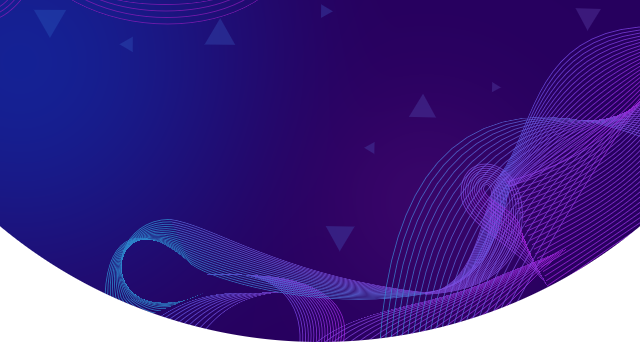
Give the GLSL for this background, as a WebGL 1 fragment shader.

```glsl
precision highp float;
// Deep blue and violet backdrop with a curved lower edge, faint triangles and
// flowing ribbons of fine lines. Each ribbon spans two Bezier curves; inverting
// that surface cell by cell gives the nearest line. The canvas is 192 units wide.
uniform vec2 u_resolution;

const vec3 CYAN = vec3(.18, .58, .84);
const vec3 BLUE = vec3(.36, .39, .93);
const vec3 VIOLET = vec3(.52, .30, .90);
const vec3 MAGENTA = vec3(.68, .13, .90);

vec2 p;
float px;
vec3 color;

float cross2(vec2 a, vec2 b) { return a.x * b.y - a.y * b.x; }

vec2 bezier(vec2 a, vec2 b, vec2 c, vec2 d, float t) {
  float m = 1. - t;
  return m * m * (m * a + 3. * t * b) + t * t * (3. * m * c + t * d);
}

// Coverage (x) and position across the ribbon (y) at parameter u of a cell
vec2 strand(float u, vec2 q, vec2 along, vec2 across, vec2 twist, float n) {
  if (!(u >= 0. && u < 1.)) return vec2(0.);
  vec2 span = across + u * twist;
  float s = dot(q - u * along, span) / max(dot(span, span), 1e-6);
  float offset = abs(s - clamp(floor(s * n + .5), 0., n) / n);
  vec2 tangent = along + s * twist;
  float inside = abs(cross2(span, tangent)) / max(length(tangent), 1e-5);
  float dist = offset * (s < 0. || s > 1. ? length(span) : inside);
  return vec2(clamp(.5 + (.12 - dist) / px, 0., 1.), clamp(s, 0., 1.));
}

// Draws n + 1 lines blended from curve a to curve b
void ribbon(vec3 tintA, vec3 tintB, float n, vec2 a0, vec2 a1, vec2 a2, vec2 a3,
            vec2 b0, vec2 b1, vec2 b2, vec2 b3) {
  vec2 a = a0, b = b0;
  for (int i = 0; i < 18; i++) {
    float t = float(i + 1) / 18.;
    vec2 nextA = bezier(a0, a1, a2, a3, t), nextB = bezier(b0, b1, b2, b3, t);
    vec2 q = p - a, along = nextA - a, across = b - a, twist = nextB - b - along;
    // Solve k0 + k1 u + k2 u^2 = 0 for the position along the cell
    float k0 = cross2(q, across);
    float k1 = cross2(q, twist) - cross2(along, across);
    float k2 = -cross2(along, twist);
    float disc = k1 * k1 - 4. * k0 * k2;
    if (disc >= 0.) {
      float h = -.5 * (k1 + (k1 < 0. ? -1. : 1.) * sqrt(disc));
      if (abs(k2) < 1e-6) k2 = 1e-6;
      if (abs(h) < 1e-6) h = 1e-6;
      vec2 first = strand(h / k2, q, along, across, twist, n);
      vec2 second = strand(k0 / h, q, along, across, twist, n);
      color = mix(color, mix(tintA, tintB, .5 * (t + first.y)), .8 * first.x);
      color = mix(color, mix(tintA, tintB, .5 * (t + second.y)), .8 * second.x);
    }
    a = nextA;
    b = nextB;
  }
}

// Faint triangles: four along the top left, five climbing to the right
void triangles() {
  for (int k = 0; k < 9; k++) {
    float i = float(k), j = i - 4., wave = sin(1.6 * i - .5);
    vec2 center = k < 4 ? vec2(15. + 21.5 * i + 2. * i * i, 94.2 - 5.5 * wave)
                        : vec2(102. + 6.2 * j + 3.1 * j * j, 35. + 16.2 * j + 7.5 * wave);
    float radius = 4.2 + 1.4 * cos(3.1416 * i) - .15 * i;
    vec2 q = p - center;
    float angle = mod(atan(q.y, q.x + 1e-5) - .52 * (i + 1.), 2.0944) - 1.0472;
    float dist = length(q) * cos(angle) - .5 * radius;
    vec3 tint = mix(vec3(.16, .34, .74), vec3(.36, .26, .66), i / 8.);
    color = mix(color, tint, .38 * clamp(.5 - dist / px, 0., 1.));
  }
}

void main() {
  px = 192. / u_resolution.x;
  p = gl_FragCoord.xy * px;

  // Backdrop: blue glow at upper left, plum glow right of the middle
  float blueGlow = 1. - smoothstep(0., 115., length(p - vec2(6., 84.)));
  color = mix(vec3(.15, .0, .37), vec3(.08, .13, .58), blueGlow);
  vec2 plum = p - vec2(128., 42.);
  color = mix(color, vec3(.22, .02, .41), exp(-dot(plum, plum) / 1200.));
  triangles();

  // Arcs in the top left corner
  ribbon(MAGENTA * .8, MAGENTA * .8, 3., vec2(20., 103.5), vec2(37.5, 92.7), vec2(63.7, 92.7), vec2(78.7, 103.5),
    vec2(32., 103.5), vec2(42., 100.5), vec2(57., 100.5), vec2(67., 103.5));
  ribbon(MAGENTA * .8, MAGENTA * .8, 2., vec2(-1., 97.), vec2(2., 98.), vec2(5., 101.), vec2(7., 103.5),
    vec2(-1., 100.), vec2(.5, 101.), vec2(2., 102.), vec2(3., 103.5));

  // Lower sheets
  ribbon(BLUE, VIOLET, 9., vec2(42., 3.), vec2(50., 10.), vec2(60., 15.), vec2(72., 14.7),
    vec2(61., 3.), vec2(66., 9.), vec2(72., 14.), vec2(85., 15.));
  ribbon(BLUE, MAGENTA, 16., vec2(60., 20.), vec2(82., 23.), vec2(90.5, 13.), vec2(90., 0.),
    vec2(75., 20.), vec2(92., 20.), vec2(106., 13.), vec2(103., 0.));
  ribbon(VIOLET, MAGENTA, 18., vec2(95., 0.), vec2(110., 11.5), vec2(130., 10.), vec2(150., 20.),
    vec2(140., 0.), vec2(150., 8.), vec2(160., 20.), vec2(170., 28.));

  // Left wave, from its looped end to the pinch
  ribbon(CYAN, CYAN, 18., vec2(32., 2.7), vec2(31.5, 6.5), vec2(31.5, 10.), vec2(31.5, 14.),
    vec2(61., 14.7), vec2(56., 12.), vec2(51., 11.5), vec2(46., 12.));
  ribbon(CYAN, CYAN, 18., vec2(31.5, 14.), vec2(32.5, 36.5), vec2(46., 34.), vec2(57.5, 23.2),
    vec2(46., 12.), vec2(30., 15.), vec2(35., 36.8), vec2(51., 36.8));
  ribbon(CYAN, VIOLET, 18., vec2(57.5, 23.2), vec2(65., 18.), vec2(98., 9.), vec2(127.5, 14.5),
    vec2(51., 36.8), vec2(64., 35.), vec2(84., 20.), vec2(127.5, 14.8));

  // Large arch and the sheet behind the curl
  ribbon(CYAN, MAGENTA, 22., vec2(114., 0.), vec2(117.5, 53.), vec2(141., 81.5), vec2(195., 60.7),
    vec2(150., 2.), vec2(160., 22.), vec2(175., 48.), vec2(197.5, 80.));
  ribbon(MAGENTA, VIOLET, 24., vec2(165., 15.7), vec2(175., 22.7), vec2(185., 30.), vec2(198., 38.),
    vec2(152., 48.), vec2(165., 52.), vec2(185., 58.), vec2(198., 80.));

  // Rising wave to the top right
  ribbon(VIOLET, BLUE, 14., vec2(127.5, 14.5), vec2(144., 16.5), vec2(144., 40.), vec2(150., 50.),
    vec2(127.5, 14.8), vec2(147., 16.5), vec2(150., 36.), vec2(153., 46.5));
  ribbon(BLUE, MAGENTA, 20., vec2(150., 50.), vec2(161., 65.), vec2(160., 95.), vec2(197.5, 94.7),
    vec2(153., 46.5), vec2(164., 52.), vec2(182., 58.), vec2(197.5, 80.));

  // Curl: stem, loop and falling tail
  ribbon(VIOLET, VIOLET, 14., vec2(127.5, 14.3), vec2(145., 15.), vec2(157., 22.5), vec2(156.7, 39.),
    vec2(127.5, 14.8), vec2(142., 16.5), vec2(147.5, 28.), vec2(147.5, 42.7));
  ribbon(VIOLET, VIOLET, 10., vec2(156.7, 39.), vec2(156.3, 56.), vec2(138.3, 58.), vec2(138.3, 44.7),
    vec2(147.5, 42.7), vec2(148., 46.5), vec2(145.5, 49.), vec2(145., 45.7));
  ribbon(VIOLET, MAGENTA, 10., vec2(138.3, 44.7), vec2(138.3, 35.), vec2(155., 30.), vec2(165., 15.7),
    vec2(145., 45.7), vec2(147.5, 40.), vec2(157.5, 40.), vec2(156.7, 30.));

  // White below the curved edge
  float edge = length(p - vec2(96., 150.)) - 150.;
  gl_FragColor = vec4(mix(color, vec3(1.), clamp(.5 + edge / px, 0., 1.)), 1.);
}
```
